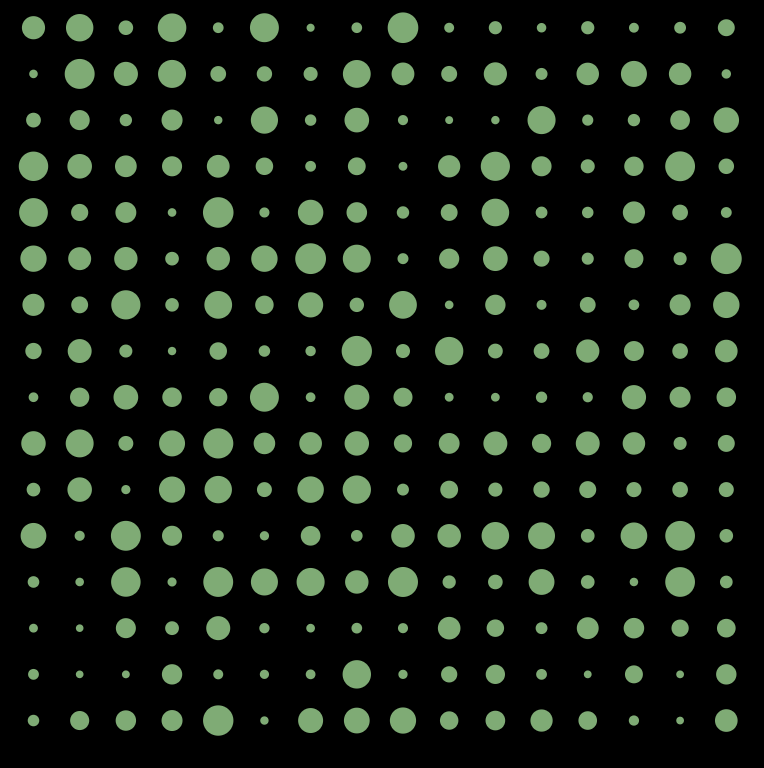
Write a WebGL 2 fragment shader that draws this pattern.

```glsl
#version 300 es
precision highp float;

uniform vec2 u_resolution;
out vec4 fragColor;

const vec3 BACKGROUND = vec3(0.0);
const vec3 DOT_GREEN = vec3(0.498, 0.671, 0.459);

// Lengths are fractions of the canvas height
const float DOTS_PER_SIDE = 16.0;
const float PITCH = 0.06014;
const vec2 FIRST_CENTER = vec2(0.0436, 0.0618);
const float MIN_RADIUS = 0.0049;
const float MAX_RADIUS = 0.0202;
const float SIZE_BIAS = 1.15;

float hash(vec2 cell) {
    vec3 q = fract(cell.xyx * vec3(0.1031, 0.1030, 0.0973));
    q += dot(q, q.yzx + 33.33);
    return fract((q.x + q.y) * q.z);
}

// Index of the nearest dot, kept inside the grid
vec2 nearestCell(vec2 p, vec2 origin, float pitch, float count) {
    return clamp(floor((p - origin) / pitch + 0.5), 0.0, count - 1.0);
}

// Random radius, slightly favouring small dots
float dotRadius(vec2 cell, float smallest, float largest, float bias) {
    return mix(smallest, largest, pow(hash(cell + 7.0), bias));
}

float circleDistance(vec2 p, vec2 center, float radius) {
    return length(p - center) - radius;
}

float coverage(float dist, float pixel) {
    return clamp(0.5 - dist / pixel, 0.0, 1.0);
}

void main() {
    vec2 p = gl_FragCoord.xy / u_resolution.y;
    float pixel = 1.0 / u_resolution.y;

    // One dot per grid cell
    vec2 cell = nearestCell(p, FIRST_CENTER, PITCH, DOTS_PER_SIDE);
    vec2 center = FIRST_CENTER + cell * PITCH;
    float radius = dotRadius(cell, MIN_RADIUS, MAX_RADIUS, SIZE_BIAS);

    float mask = coverage(circleDistance(p, center, radius), pixel);
    fragColor = vec4(mix(BACKGROUND, DOT_GREEN, mask), 1.0);
}
```
